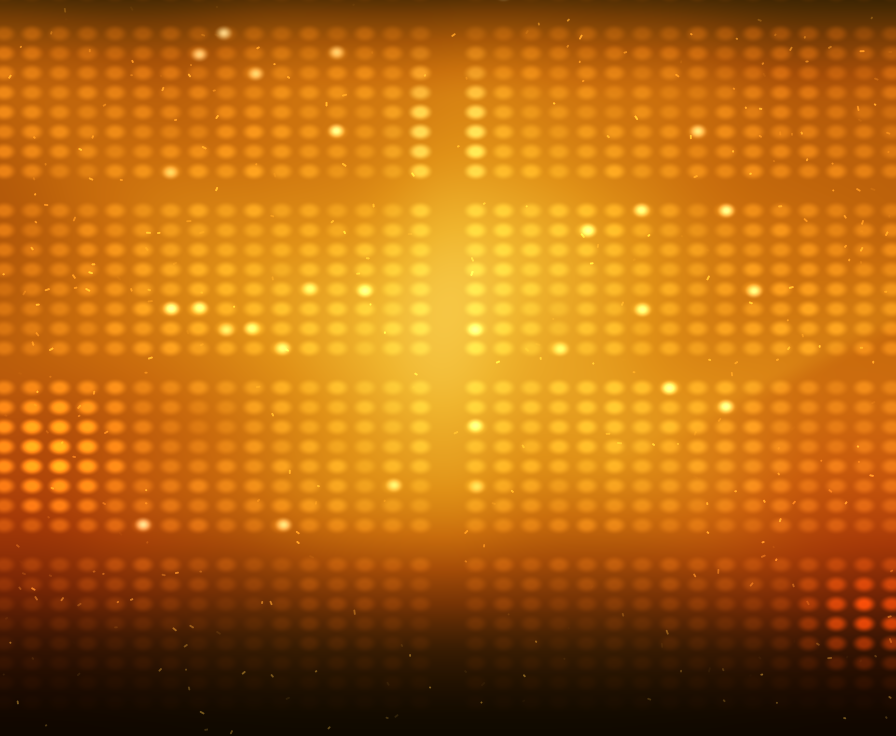
Write a Shadertoy shader that draws this background.

```glsl
// Amber wall of soft stage lights in banked rows, with glints, beams and dust
#define GRID vec2(32.3, 37.4)   // lamp pitches across and down
#define BANK 9.0                // every ninth row is left empty
#define LAMP_GAIN 1.0
#define GLINT_RATE 0.055
#define DUST_GRID vec2(64.0, 52.0)
#define DUST_RATE 0.10
#define HAZE 0.10

float hash(vec2 p) {
    vec3 q = fract(vec3(p.xyx) * 0.1031);
    q += dot(q, q.yzx + 33.33);
    return fract((q.x + q.y) * q.z);
}

vec2 gradient(vec2 cell) {
    float a = 6.2832 * hash(cell);
    return vec2(cos(a), sin(a));
}

float noise(vec2 p) {
    vec2 i = floor(p), f = fract(p), u = f * f * (3.0 - 2.0 * f);
    vec2 e = vec2(1, 0);
    float a = dot(gradient(i), f);
    float b = dot(gradient(i + e.xy), f - e.xy);
    float c = dot(gradient(i + e.yx), f - e.yx);
    float d = dot(gradient(i + 1.0), f - 1.0);
    return mix(mix(a, b, u.x), mix(c, d, u.x), u.y);
}

float blob(vec2 p, vec2 center, vec2 size) {
    vec2 d = (p - center) / size;
    return exp(-dot(d, d));
}

// Brown to yellow ramp, evenly spaced
vec3 amber(float level) {
    const vec3 ramp[8] = vec3[8](
        vec3(0.06, 0.035, 0.0), vec3(0.22, 0.11, 0.01),
        vec3(0.46, 0.20, 0.02), vec3(0.65, 0.30, 0.03),
        vec3(0.79, 0.43, 0.05), vec3(0.88, 0.57, 0.09),
        vec3(0.94, 0.71, 0.18), vec3(0.98, 0.82, 0.32));
    float s = clamp(level / 0.15, 0.0, 6.999);
    int i = int(s);
    return mix(ramp[i], ramp[i + 1], fract(s));
}

// Top and bottom falloff of the wall
float wallFade(float y) {
    return smoothstep(-0.51, -0.12, y) * smoothstep(0.60, 0.36, y);
}

// Large scale brightness: central glow, haze and slanted beams
float wallLight(vec2 p) {
    float light = 0.53 + 0.06 * p.x * smoothstep(0.2, -0.2, p.y);
    light += 0.34 * blob(p, vec2(0.02, 0.06), vec2(0.32, 0.34));
    light += 0.10 * blob(p, vec2(0.0, 0.04), vec2(0.07, 0.24));
    light -= 0.12 * blob(p, vec2(0.5, 0.5), vec2(0.25, 0.2));
    light += HAZE * noise(p * 5.0 + 3.0);
    float across = p.y - 0.62 * p.x;
    float beam = smoothstep(-0.27, -0.23, across) * smoothstep(-0.10, -0.23, across);
    light += 0.07 * beam * smoothstep(0.1, 0.4, p.x);
    return light * wallFade(p.y);
}

vec3 lamps(vec2 p, float level) {
    vec2 cell = p * GRID, id = round(cell), f = cell - id;
    vec2 home = id / GRID;
    if (id.x == 0.0 || mod(id.y, BANK) == 0.0) return vec3(0);

    float disc = smoothstep(1.0, 0.25, length(f * 2.0));
    float vary = 0.75 + 0.35 * hash(id + 70.0) + 0.6 * noise(home * 7.0);
    vec3 tint = mix(vec3(0.30, 0.10, 0.0), vec3(0.06, 0.15, 0.07), clamp(level, 0.0, 1.0));
    vec3 glow = tint * vary * wallFade(home.y);

    // Brighter groups at both sides and beside the upper center
    glow += vec3(0.40, 0.30, 0.04) * blob(home, vec2(-0.44, -0.12), vec2(0.065, 0.08));
    glow += vec3(0.50, 0.13, 0.01) * blob(home, vec2(0.47, -0.34), vec2(0.06, 0.055));
    glow += vec3(0.25, 0.55, 0.50) * blob(home, vec2(0.0, 0.32), vec2(0.034, 0.07));

    // Scattered pale glints, rarer toward the sides and the bottom
    float chance = GLINT_RATE * smoothstep(0.5, 0.25, abs(home.x)) * smoothstep(-0.4, 0.1, home.y);
    float lit = step(hash(id + 19.0), chance);
    vec2 shift = 0.16 * (vec2(hash(id + 5.0), hash(id + 9.0)) - 0.5);
    float core = smoothstep(0.75, 0.0, length((f - shift) * vec2(2.0, 1.7)));
    vec3 glint = vec3(0.28, 0.42, 0.42) * lit * core * (0.5 + 0.7 * hash(id + 41.0));
    return LAMP_GAIN * glow * disc + glint;
}

// Short tilted flecks floating over the wall
float dust(vec2 p) {
    vec2 cell = p * DUST_GRID, id = floor(cell), f = fract(cell) - 0.5;
    f -= 0.5 * (vec2(hash(id + 2.0), hash(id + 8.0)) - 0.5);
    float a = 3.1416 * hash(id + 13.0), len = 0.12 * hash(id + 31.0);
    vec2 dir = vec2(cos(a), sin(a));
    float d = length(f - dir * clamp(dot(f, dir), -len, len));
    float rate = DUST_RATE * (0.6 + 1.4 * smoothstep(0.2, 0.5, abs(p.x)));
    return smoothstep(0.11, 0.02, d) * step(hash(id + 57.0), rate) * hash(id + 23.0);
}

void mainImage(out vec4 fragColor, in vec2 fragCoord) {
    vec2 p = fragCoord / iResolution.xy - 0.5;
    float level = wallLight(p);
    vec3 color = amber(level);

    // Redder low sides, olive upper edge
    float low = smoothstep(0.1, -0.3, p.y) * smoothstep(0.15, 0.5, abs(p.x));
    color.g *= 1.0 - 0.28 * low + 0.22 * smoothstep(0.38, 0.5, p.y);

    color += lamps(p, level);
    color += vec3(0.40, 0.32, 0.12) * dust(p);
    fragColor = vec4(min(color, 1.0), 1.0);
}
```
